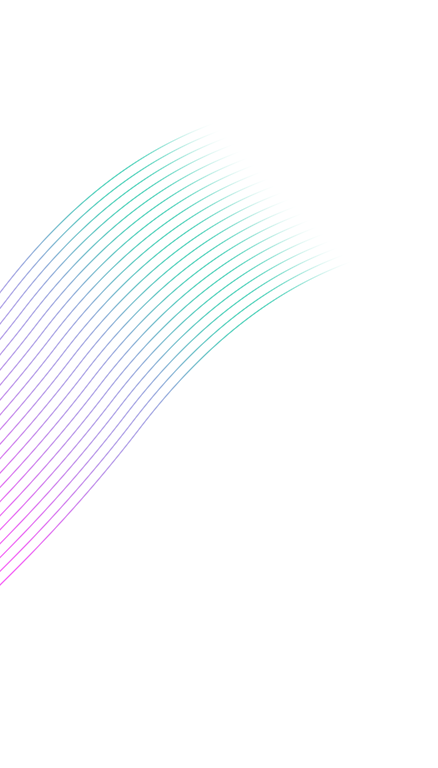
Give the GLSL for this background, as a Shadertoy shader.

```glsl
// A ribbon of fine parallel curves sweeping up from the left edge on white.
// One curve, made of two cubic spans, is repeated at even diagonal shifts;
// ink runs magenta - violet - teal along it and fades out at the upper end.

#define LINE_COUNT 21
#define HALF_WIDTH 0.00078
#define SPREAD     0.1797
#define FADE_START 0.335
#define CURVE_END  0.461
#define MAGENTA    vec3(0.96, 0.36, 0.96)
#define VIOLET     vec3(0.67, 0.63, 0.90)
#define TEAL       vec3(0.31, 0.82, 0.73)

// Span ends as (x, height, slope), in units of the canvas height
const vec3 START = vec3(0.0000, 0.2383, 0.98);
const vec3 BEND  = vec3(0.1823, 0.4427, 1.30);
const vec3 TIP   = vec3(0.4596, 0.6602, 0.36);

// Cubic Hermite span from a to b
float span(vec3 a, vec3 b, float x) {
    float w = b.x - a.x;
    float s = (x - a.x) / w;
    float r = 1.0 - s;
    return r * r * ((1.0 + 2.0 * s) * a.y + s * w * a.z)
         + s * s * ((3.0 - 2.0 * s) * b.y - r * w * b.z);
}

float curveHeight(float x) {
    return x < BEND.x ? span(START, BEND, x) : span(BEND, TIP, x);
}

// Approximate distance to the base curve, corrected for its slope
float curveDistance(vec2 p) {
    float e = 0.001;
    float slope = (curveHeight(p.x + e) - curveHeight(p.x - e)) / (2.0 * e);
    return abs(p.y - curveHeight(p.x)) * inversesqrt(1.0 + slope * slope);
}

vec3 inkColor(float x) {
    vec3 ink = mix(MAGENTA, VIOLET, smoothstep(0.0, 0.19, x));
    return mix(ink, TEAL, smoothstep(0.17, 0.32, x));
}

void mainImage(out vec4 fragColor, in vec2 fragCoord) {
    vec2 p = fragCoord / iResolution.y;
    float pixel = 1.0 / iResolution.y;
    vec3 color = vec3(1.0);

    // Lay down the shifted copies, lowest line first
    for (int i = 0; i < LINE_COUNT; i++) {
        float shift = SPREAD * float(i) / float(LINE_COUNT - 1);
        vec2 q = p + vec2(shift, -shift);
        if (q.x > CURVE_END) continue;
        float cover = clamp((HALF_WIDTH - curveDistance(q)) / pixel + 0.5, 0.0, 1.0);
        float fade = 1.0 - smoothstep(FADE_START, CURVE_END, q.x);
        color = mix(color, inkColor(q.x), cover * fade);
    }
    fragColor = vec4(color, 1.0);
}
```
